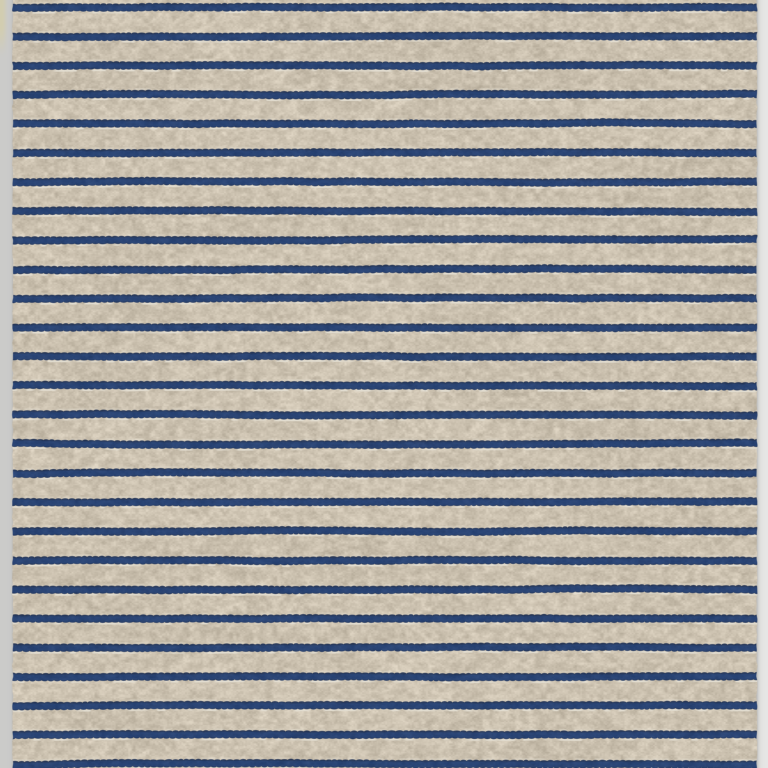
Give the GLSL for this pattern, as a three.js fragment shader.

```glsl
// Looped beige rug with 27 narrow navy stripes, tufted edges and a pale surround.
varying vec2 vUv;

const float STRIPE_PITCH = 0.0379;
const float FIRST_STRIPE = 0.0052;
const float STRIPE_HALF = 0.0050;
const float RUG_LEFT = 0.0165;
const float RUG_RIGHT = 0.9855;
const float SOFT = 0.0011;

const vec3 BEIGE = vec3(0.795, 0.755, 0.685);
const vec3 CREAM = vec3(0.890, 0.870, 0.820);
const vec3 NAVY = vec3(0.165, 0.270, 0.460);
const vec3 DARK_NAVY = vec3(0.160, 0.215, 0.330);
const vec3 SURROUND = vec3(0.965, 0.965, 0.960);

float hash(vec2 p) {
  vec3 q = fract(vec3(p.xyx) * 0.1031);
  q += dot(q, q.yzx + 33.33);
  return fract((q.x + q.y) * q.z);
}

float noise(vec2 p) {
  vec2 i = floor(p);
  vec2 f = fract(p);
  f = f * f * (3.0 - 2.0 * f);
  float low = mix(hash(i), hash(i + vec2(1.0, 0.0)), f.x);
  float high = mix(hash(i + vec2(0.0, 1.0)), hash(i + vec2(1.0, 1.0)), f.x);
  return mix(low, high, f.y);
}

// 1 inside a band of the given half width, with a softened edge.
float band(float d, float halfWidth, float soft) {
  return 1.0 - smoothstep(halfWidth - soft, halfWidth + soft, abs(d));
}

// Rounded tuft ends, each of its own length, along one stripe edge.
float tufts(float x, float seed) {
  float s = x * 120.0 + 0.6 * noise(vec2(x * 40.0, seed));
  float bump = 1.0 - pow(abs(fract(s) * 2.0 - 1.0), 2.0);
  return bump * (0.55 + 0.45 * hash(vec2(floor(s), seed)));
}

// Nubbly loop relief, from coarse to fine, centred on zero.
float pile(vec2 p) {
  float relief = 0.0;
  float weight = 0.5;
  vec2 q = p * vec2(120.0, 150.0);
  for (int i = 0; i < 3; i++) {
    relief += weight * (noise(q) - 0.5);
    q = q * 1.9 + 17.3;
    weight *= 0.75;
  }
  return relief;
}

// Slow drift of a stripe's centre line.
float drift(float x, float row) {
  return (noise(vec2(x * 5.0, row * 7.1)) - 0.5) * 0.0026
       + (noise(vec2(x * 24.0, row * 3.7 + 90.0)) - 0.5) * 0.0012;
}

vec3 woolGround(vec2 p, float relief) {
  float tone = (noise(p * vec2(7.0, 18.0)) - 0.5) * 0.025;
  return BEIGE + relief * 0.17 + tone;
}

vec3 addStripe(vec3 ground, vec2 p, float relief) {
  float row = floor((p.y - FIRST_STRIPE) / STRIPE_PITCH + 0.5);
  float d = p.y - FIRST_STRIPE - row * STRIPE_PITCH - drift(p.x, row);
  float side = step(0.0, d);
  float edge = STRIPE_HALF - 0.0007 + 0.0013 * tufts(p.x, row * 2.0 + side);

  // Pale stitches show most strongly below the stripe.
  float stitch = smoothstep(0.35, 0.75, noise(vec2(p.x * 105.0, row * 5.3 + side)));
  float rim = band(abs(d) - STRIPE_HALF - 0.0015, 0.0012, SOFT);
  vec3 color = mix(ground, CREAM, rim * stitch * mix(0.95, 0.40, side));

  // Yarn darkens into the seams, chiefly along the upper edge.
  float seam = smoothstep(0.0015, 0.0048, d) + 0.55 * smoothstep(0.0025, 0.0050, -d);
  float yarn = noise(p * vec2(150.0, 260.0));
  vec3 blue = mix(NAVY, DARK_NAVY, clamp(seam * 0.85 + (yarn - 0.5) * 0.35, 0.0, 1.0));
  blue += relief * 0.06;
  return mix(color, blue, band(d, edge, SOFT));
}

// Pale floor with a soft shadow on the right and a warm glint at upper left.
vec3 surround(vec2 p) {
  float shade = exp(-max(p.x - RUG_RIGHT, 0.0) * 350.0) * 0.17;
  shade += exp(-max(RUG_LEFT - p.x, 0.0) * 600.0) * 0.06;
  float glint = smoothstep(0.92, 0.97, p.y) * (1.0 - smoothstep(0.002, 0.012, p.x));
  return SURROUND - shade + glint * vec3(0.03, 0.01, -0.10);
}

void main() {
  float relief = pile(vUv);
  vec3 rug = addStripe(woolGround(vUv, relief), vUv, relief);
  float fray = (noise(vec2(vUv.y * 150.0, 4.0)) - 0.5) * 0.0016;
  float middle = 0.5 * (RUG_LEFT + RUG_RIGHT);
  float halfWidth = 0.5 * (RUG_RIGHT - RUG_LEFT) + fray;
  float inside = band(vUv.x - middle, halfWidth, SOFT);
  gl_FragColor = vec4(mix(surround(vUv), rug, inside), 1.0);
}
```
